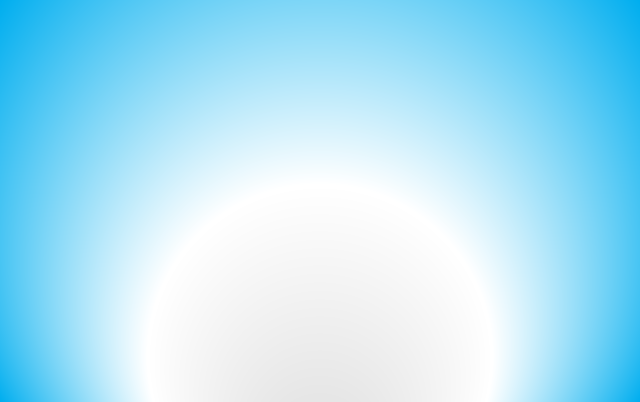
Write a Shadertoy shader that draws this background.

```glsl
// Sky-blue backdrop with a soft white dome of light rising from the lower edge.

// Lengths are in canvas heights; x is measured from the middle of the canvas.
const vec2 FOCUS = vec2(0.0, -0.215);       // point the rings shrink towards
const vec2 OUTER_CENTER = vec2(0.0, 0.5);   // centre of the outermost ring
const float OUTER_RADIUS = 0.938;           // outermost ring reaches the corners
const float RIM = 0.4575;                   // ring level of the white dome edge

const vec3 CORE_GREY = vec3(0.86);
const vec3 RIM_WHITE = vec3(1.0);
const vec3 SKY_BLUE = vec3(0.0, 0.682, 0.937);

// Level of the ring through p: 0 at the focus, 1 on the outermost ring.
// Solves |p - focus - t * axis| = t * radius for t.
float focalLevel(vec2 p) {
    vec2 offset = p - FOCUS;
    vec2 axis = OUTER_CENTER - FOCUS;
    float a = OUTER_RADIUS * OUTER_RADIUS - dot(axis, axis);
    float b = dot(offset, axis);
    return (sqrt(b * b + a * dot(offset, offset)) - b) / a;
}

void mainImage(out vec4 fragColor, in vec2 fragCoord) {
    vec2 p = vec2(fragCoord.x - 0.5 * iResolution.x, fragCoord.y) / iResolution.y;
    float level = focalLevel(p);

    // Grey core up to the white rim, then out into the blue sky
    vec3 dome = mix(CORE_GREY, RIM_WHITE, clamp(level / RIM, 0.0, 1.0));
    float skyAmount = clamp((level - RIM) / (1.0 - RIM), 0.0, 1.0);
    fragColor = vec4(mix(dome, SKY_BLUE, skyAmount), 1.0);
}
```
